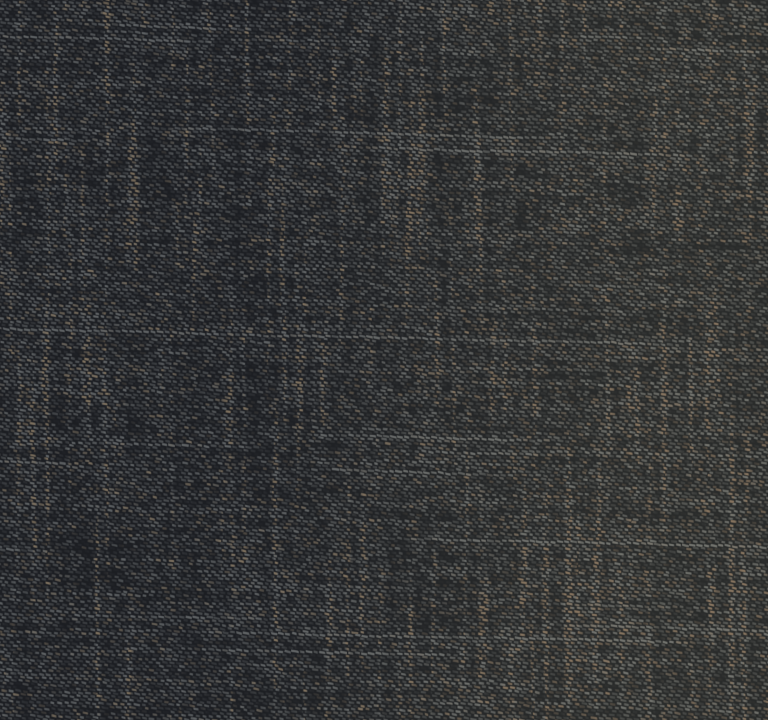
Write a Shadertoy shader that draws this texture.

```glsl
float hash(vec2 p) {
    vec3 q = fract(p.xyx * vec3(0.1031, 0.1030, 0.0973));
    q += dot(q, q.yzx + 33.33);
    return fract((q.x + q.y) * q.z);
}

float slope(vec2 cell, vec2 offset) {
    float angle = 6.2832 * hash(cell + 57.0);
    return dot(vec2(cos(angle), sin(angle)), offset);
}

// Gradient noise, roughly -0.7 to 0.7
float noise(vec2 p) {
    vec2 i = floor(p), f = p - i;
    vec2 u = f * f * f * (f * (f * 6.0 - 15.0) + 10.0);
    vec2 e = vec2(0.0, 1.0);
    return mix(mix(slope(i, f), slope(i + e.yx, f - e.yx), u.x),
               mix(slope(i + e.xy, f - e.xy), slope(i + e.yy, f - e.yy), u.x), u.y);
}

vec3 cloth(vec2 uv) {
    // Threads sag to the right, wander and tremble
    vec2 p = uv;
    p.y += 0.024 * uv.x + 0.003 * noise(uv * 4.0) + 0.0010 * noise(uv * 75.0);
    p.x += 0.002 * noise(uv * 4.0 + 20.0) + 0.0020 * noise(uv * 70.0 + 30.0);

    // Slubs: thin uneven yarns running up the cloth
    float warp = noise(vec2(p.x * 98.0, p.y * 3.2)) + 0.5 * noise(vec2(p.x * 43.0, p.y * 2.0 + 40.0));
    float ridge = smoothstep(0.12, 0.55, warp);

    // Cloth grows worn and warmer towards the right
    float wear = smoothstep(0.25, 0.95, uv.x - 0.1 * (uv.y - 0.5) + 0.09 * noise(uv * 2.2 + 7.0));
    vec3 gap = mix(vec3(0.108, 0.116, 0.134), vec3(0.160, 0.167, 0.165), wear);
    vec3 coolYarn = mix(vec3(0.278, 0.290, 0.302), vec3(0.350, 0.355, 0.340), wear);
    vec3 tanYarn = mix(vec3(0.355, 0.325, 0.285), vec3(0.400, 0.355, 0.300), wear);

    // Short flat stitches stepping down in a shallow twill
    vec3 color = gap * (1.0 + 0.2 * warp);
    float y = p.y * 205.0;
    for (float k = -1.0; k <= 1.0; k++) {
        float row = floor(y) + k;
        float x = p.x * 103.0 + row * 0.58 + 0.25 * hash(vec2(row, 3.0));
        vec2 stitch = vec2(floor(x), row);
        float grain = hash(stitch) - 0.5;
        float along = fract(x) - 0.5;
        float across = y - row - 0.5 + 0.35 * along + 0.35 * (hash(stitch + 31.0) - 0.5);

        // Now and then a pale weft thread shows along its row
        float pale = step(0.91, hash(vec2(row, 11.0)))
                   * smoothstep(-0.12, 0.2, noise(vec2(p.x * 2.6, row * 7.3)));
        float weft = noise(vec2(p.x * 4.0 + 80.0, row * 0.47));
        float halfLength = 0.42 + 0.16 * (hash(stitch + 63.0) - 0.5) + 0.08 * pale;
        float thread = (1.0 - smoothstep(halfLength - 0.22, halfLength + 0.06, abs(along)))
                     * (1.0 - smoothstep(0.12, 0.56, abs(across)));
        float strength = 0.80 + 1.0 * grain + 0.4 * warp + 0.5 * ridge + 0.65 * weft + 0.65 * pale;
        float tan01 = smoothstep(0.60, 1.05, hash(stitch + 91.0) + 0.4 * ridge + 0.12 * wear - 0.05);
        vec3 yarn = mix(coolYarn, tanYarn, tan01 * (1.0 - 0.8 * pale));
        color = max(color, mix(gap, yarn, thread * clamp(strength, 0.08, 1.5)));
    }
    return color;
}

void mainImage(out vec4 fragColor, in vec2 fragCoord) {
    // Four samples per pixel soften the fine threads
    vec3 sum = vec3(0.0);
    for (int i = 0; i < 4; i++) {
        vec2 jitter = vec2(i % 2, i / 2) * 0.5 - 0.25;
        sum += cloth((fragCoord + jitter) / iResolution.y);
    }
    fragColor = vec4(sum * 0.25, 1.0);
}
```
